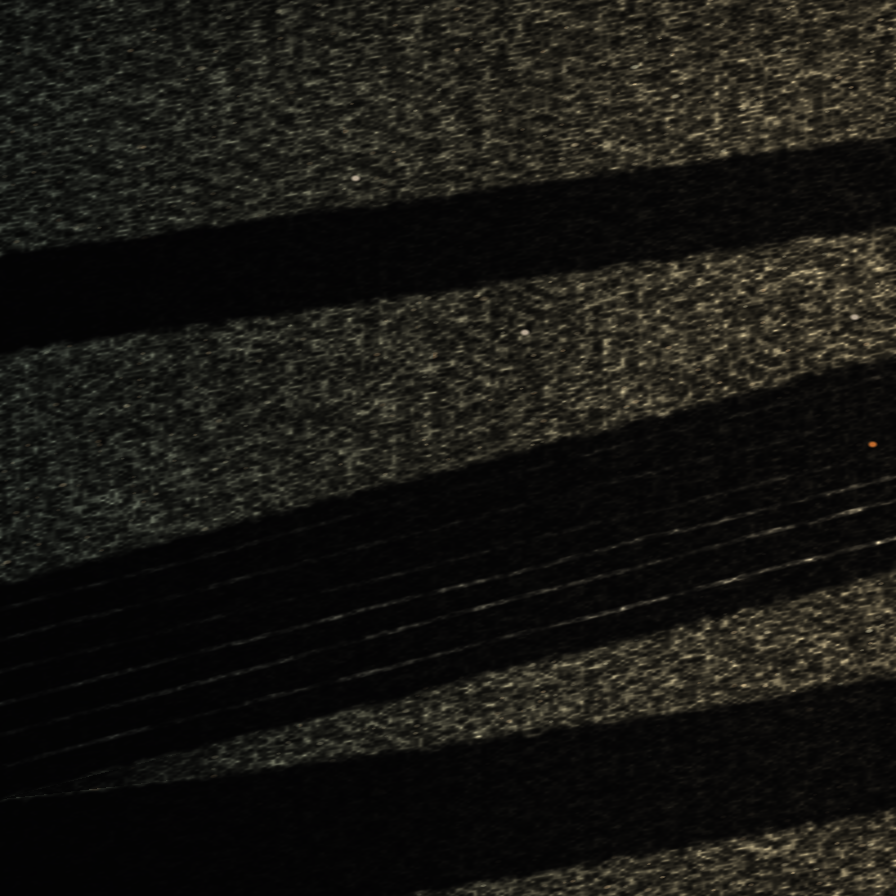
Give the GLSL for this texture, as a Shadertoy shader.

```glsl
// Coarse asphalt in low warm light, crossed by three slanting shadow bands.
// Bands are soft-edged strips between curves; the wide one has thin light slits.
// Stretched value noise makes the grain, hashed cells scatter bright chips.

const vec3 COOL_LIGHT = vec3(0.088, 0.096, 0.084);   // far left
const vec3 WARM_LIGHT = vec3(0.205, 0.186, 0.142);   // far right
const vec3 SHADOW_TINT = vec3(0.010, 0.009, 0.011);
const vec3 CHIP_COLOR = vec3(0.62, 0.56, 0.46);
const float SHADOW_LEAK = 0.10;      // light that reaches into the shadows
const float EDGE_SOFTNESS = 0.0055;
const float EDGE_ROUGHNESS = 0.006;
const float GRAIN_CONTRAST = 3.0;
const float GRAIN_TILT = 0.16;       // slope of the elongated grains
const int SLIT_COUNT = 6;
const float SLIT_FIRST = 0.155;      // height of lowest slit within its band
const float SLIT_STEP = 0.145;
const float SLIT_WIDTH = 0.0021;
const vec2 SPARKS[4] = vec2[4](vec2(0.397, 0.801), vec2(0.586, 0.629),
                               vec2(0.954, 0.646), vec2(0.974, 0.504));

float hash(vec2 p) {
    return fract(sin(dot(p, vec2(127.1, 311.7))) * 43758.5453);
}

float noise(vec2 p) {
    vec2 cell = floor(p), f = fract(p);
    f = f * f * (3.0 - 2.0 * f);
    float low = mix(hash(cell), hash(cell + vec2(1, 0)), f.x);
    float high = mix(hash(cell + vec2(0, 1)), hash(cell + vec2(1, 1)), f.x);
    return mix(low, high, f.y);
}

// 1 between the heights low and high, with soft borders
float strip(float y, float low, float high, float soft) {
    return smoothstep(-soft, soft, y - low) * smoothstep(-soft, soft, high - y);
}

// Elongated bright chips: one per cell, kept where its hash passes the limit
float chips(vec2 q, vec2 density, float limit) {
    vec2 g = q * density, base = floor(g);
    float sum = 0.0;
    for (int j = -1; j <= 1; j++)
    for (int i = -1; i <= 1; i++) {
        vec2 cell = base + vec2(i, j);
        float pick = hash(cell + 17.3);
        vec2 center = cell + 0.2 + 0.6 * vec2(hash(cell + 3.1), hash(cell + 8.7));
        float size = 0.25 + 0.25 * hash(cell + 5.9);
        float shape = 1.0 - smoothstep(0.3, 1.0, length(g - center) / size);
        sum += shape * step(limit, pick) * (0.4 + 0.6 * hash(cell + 11.0));
    }
    return sum;
}

// Faint broken lines of light that follow the wide shadow band
float slits(vec2 p, float low, float high) {
    float sum = 0.0;
    for (int i = 0; i < SLIT_COUNT; i++) {
        float k = float(i);
        float level = SLIT_FIRST + SLIT_STEP * k + 0.03 * p.x * sin(k * 1.6);
        float wobble = 0.003 * (noise(vec2(p.x * 14.0, k * 7.0)) - 0.5);
        float d = abs(p.y - mix(low, high, level) - wobble);
        float broken = smoothstep(0.2, 0.8, noise(vec2(p.x * 38.0, k * 5.3 + 2.0)));
        float power = k < 2.5 ? 0.35 + 0.75 * p.x : 0.22;
        sum += power * (0.25 + 0.75 * broken) * (1.0 - smoothstep(0.0, 2.0 * SLIT_WIDTH, d));
    }
    return sum;
}

void mainImage(out vec4 fragColor, in vec2 fragCoord) {
    vec2 p = fragCoord / iResolution.xy;
    vec2 q = vec2(p.x, p.y - GRAIN_TILT * p.x);

    // Broad light, warmer and brighter to the right
    float warmth = smoothstep(-0.05, 1.05, p.x + 0.08 * (p.y - 0.5));
    vec3 light = mix(COOL_LIGHT, WARM_LIGHT, warmth);
    light *= 0.85 + 0.3 * noise(p * vec2(7.0, 9.0));
    light *= 1.0 - 0.15 * smoothstep(0.85, 1.0, p.y);

    // Grain and chips
    float grain = 0.55 * noise(q * vec2(105.0, 215.0))
                + 0.45 * noise(q * vec2(200.0, 390.0) + 31.0);
    float relief = exp(GRAIN_CONTRAST * (grain - 0.5));
    float glints = 0.55 * chips(q, vec2(85.0, 170.0), 0.94)
                 + 0.9 * chips(q + 0.37, vec2(60.0, 130.0), 0.988);
    vec3 chipTint = CHIP_COLOR * mix(vec3(0.9, 1.0, 1.03), vec3(1.1, 0.98, 0.85),
                                     hash(floor(q * 60.0)));
    vec3 surface = light * relief + chipTint * glints * mix(0.35, 0.85, warmth);

    // Shadow bands with slightly ragged edges
    float y = p.y + EDGE_ROUGHNESS * (noise(q * vec2(70.0, 110.0)) - 0.5);
    float upper = strip(y, 0.605 + 0.142 * p.x, 0.717 + 0.132 * p.x, EDGE_SOFTNESS);
    float wideLow = 0.108 + 0.254 * p.x, wideHigh = 0.349 + 0.256 * p.x;
    float wide = strip(y, wideLow, wideHigh, EDGE_SOFTNESS);
    float lowerHigh = 0.108 + 0.107 * p.x + 0.030 * p.x * p.x;
    float lower = strip(y, -0.080 + 0.175 * p.x, lowerHigh, EDGE_SOFTNESS);
    float shadow = max(max(upper, wide), lower);

    // The narrow wedge between the lower bands fades out to the left
    float wedge = step(lowerHigh, p.y) * step(p.y, wideLow);
    shadow = max(shadow, wedge * (1.0 - smoothstep(0.08, 0.32, p.x)) * 0.9);

    float leak = SHADOW_LEAK * (0.25 + 1.1 * warmth);
    vec3 color = mix(surface, SHADOW_TINT + surface * leak, shadow);
    color += wide * slits(p, wideLow, wideHigh) * (light * 0.9 + 0.04) * relief;

    // A few larger sparks
    for (int i = 0; i < 4; i++) {
        float d = length((p - SPARKS[i]) * vec2(0.8, 1.2));
        vec3 tint = i == 3 ? vec3(0.75, 0.42, 0.18) : vec3(0.72, 0.66, 0.58);
        color = mix(color, tint, 1.0 - smoothstep(0.0015, 0.0055, d));
    }
    fragColor = vec4(clamp(color, 0.0, 1.0), 1.0);
}
```
